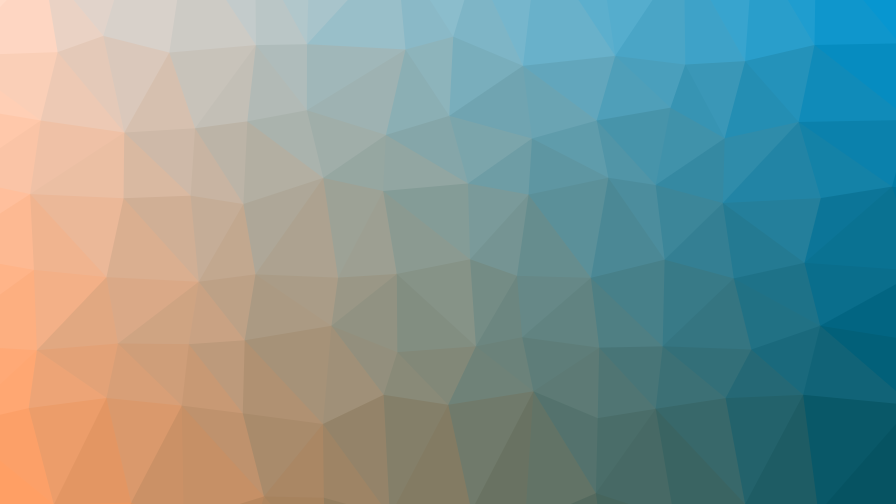
This background is drawn by a Shadertoy shader. Its source:

```glsl
// Low-poly mesh of flat triangles, peach at the left to blue and deep teal at the right.

// Mesh layout, in units of the canvas height
const vec2 MESH_ORIGIN = vec2(0.090, 0.190);
const vec2 CELL_SIZE = vec2(0.1377, 0.1412);
const vec2 LAST_VERTEX = vec2(11.0, 5.0);   // inner vertices run from 0 to this
const float BORDER_PUSH = 0.4;              // widens the outer ring, in cells
const float JITTER = 0.24;                  // vertex offset, in cells
const float COLOUR_SCATTER = 0.045;         // random shift of each facet's sample

// Gradient colours: left, centre, right for each height
const vec3 TOP_LEFT = vec3(1.00, 0.86, 0.79);
const vec3 TOP_MID = vec3(0.53, 0.735, 0.80);
const vec3 TOP_RIGHT = vec3(0.00, 0.58, 0.815);
const vec3 MID_LEFT = vec3(1.00, 0.72, 0.56);
const vec3 MID_MID = vec3(0.51, 0.59, 0.56);
const vec3 MID_RIGHT = vec3(0.00, 0.43, 0.57);
const vec3 LOW_LEFT = vec3(1.00, 0.61, 0.37);
const vec3 LOW_MID = vec3(0.475, 0.46, 0.37);
const vec3 LOW_RIGHT = vec3(0.00, 0.305, 0.36);

float hash(vec2 p) {
    return fract(sin(dot(p, vec2(127.1, 311.7))) * 43758.5453);
}

vec2 hash2(vec2 p) {
    return vec2(hash(p), hash(p + 37.3));
}

vec3 blend3(vec3 a, vec3 b, vec3 c, float t) {
    return t < 0.5 ? mix(a, b, 2.0 * t) : mix(b, c, 2.0 * t - 1.0);
}

vec3 gradient(vec2 uv) {
    uv = clamp(uv, 0.0, 1.0);
    vec3 low = blend3(LOW_LEFT, LOW_MID, LOW_RIGHT, uv.x);
    vec3 mid = blend3(MID_LEFT, MID_MID, MID_RIGHT, uv.x);
    vec3 top = blend3(TOP_LEFT, TOP_MID, TOP_RIGHT, uv.x);
    return blend3(low, mid, top, uv.y);
}

// Jittered mesh vertex for an integer grid index
vec2 meshVertex(vec2 id) {
    vec2 outward = step(LAST_VERTEX + 0.5, id) - step(id, vec2(-0.5));
    vec2 offset = (hash2(id) - 0.5) * 2.0 * JITTER;
    return MESH_ORIGIN + CELL_SIZE * (id + offset + BORDER_PUSH * outward);
}

// Signed distance to the line a-b, negative on its left side
float edgeDistance(vec2 p, vec2 a, vec2 b) {
    vec2 e = normalize(b - a);
    return dot(p - a, vec2(e.y, -e.x));
}

// Adds a counter-clockwise facet: colour times coverage, and coverage
void addFacet(inout vec4 sum, vec2 p, vec2 a, vec2 b, vec2 c, vec2 seed) {
    float d = max(edgeDistance(p, a, b), max(edgeDistance(p, b, c), edgeDistance(p, c, a)));
    float coverage = clamp(0.5 - d * iResolution.y, 0.0, 1.0);
    vec2 centre = (a + b + c) / 3.0;
    vec2 uv = centre / vec2(iResolution.x / iResolution.y, 1.0);
    uv += (hash2(seed) - 0.5) * COLOUR_SCATTER;
    sum += vec4(gradient(uv), 1.0) * coverage;
}

void mainImage(out vec4 fragColor, in vec2 fragCoord) {
    vec2 p = fragCoord / iResolution.y;
    vec2 baseCell = floor((p - MESH_ORIGIN) / CELL_SIZE);
    vec4 sum = vec4(0.0);

    // Jitter can carry a facet into a neighbouring cell
    for (int j = -1; j <= 1; j++) {
        for (int i = -1; i <= 1; i++) {
            vec2 id = baseCell + vec2(i, j);
            vec2 a = meshVertex(id);
            vec2 b = meshVertex(id + vec2(1.0, 0.0));
            vec2 c = meshVertex(id + vec2(1.0, 1.0));
            vec2 d = meshVertex(id + vec2(0.0, 1.0));

            // Split each quad along its shorter diagonal
            if (distance(a, c) < distance(b, d)) {
                addFacet(sum, p, a, b, c, id + 11.5);
                addFacet(sum, p, a, c, d, id + 71.2);
            } else {
                addFacet(sum, p, a, b, d, id + 11.5);
                addFacet(sum, p, b, c, d, id + 71.2);
            }
        }
    }
    fragColor = vec4(sum.rgb / max(sum.a, 0.001), 1.0);
}
```
